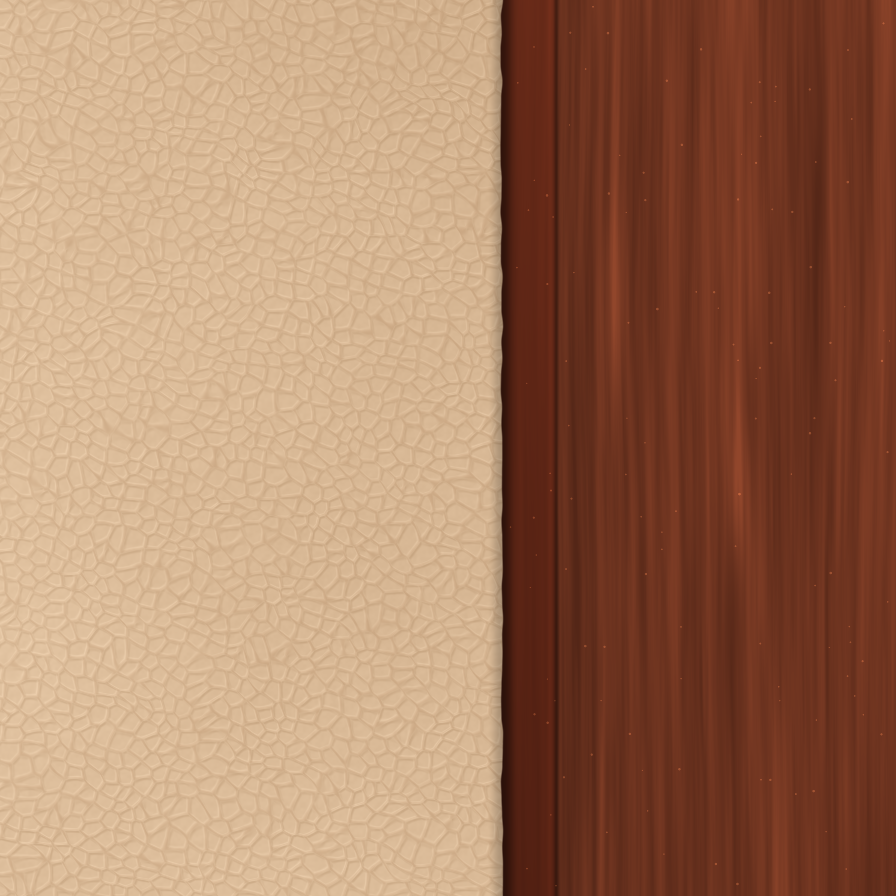
Give the GLSL for this texture, as a Shadertoy shader.

```glsl
// Draws pebbled cream leather beside a grooved panel of reddish polished wood.

const float SEAM_X = 0.560;
const float GROOVE_X = 0.621;

float hash(vec2 p) {
    vec3 q = fract(vec3(p.xyx) * 0.1031);
    q += dot(q, q.yzx + 33.33);
    return fract((q.x + q.y) * q.z);
}

vec2 hash2(vec2 p) {
    return vec2(hash(p), hash(p + 71.7));
}

float noise(vec2 p) {
    vec2 cell = floor(p), f = fract(p);
    f = f * f * (3.0 - 2.0 * f);
    float low = mix(hash(cell), hash(cell + vec2(1, 0)), f.x);
    float high = mix(hash(cell + vec2(0, 1)), hash(cell + vec2(1, 1)), f.x);
    return mix(low, high, f.y);
}

float fbm(vec2 p) {
    float sum = 0.0, amp = 0.5;
    for (int i = 0; i < 4; i++) {
        sum += amp * noise(p);
        p = p * 2.03 + 17.3;
        amp *= 0.5;
    }
    return sum / 0.9375;
}

// Soft vertical streak, fading above and below its centre
float streak(vec2 p, vec2 centre, vec2 size) {
    vec2 d = (p - centre) / size;
    return exp(-dot(d, d));
}

// Gap between the two nearest cell centres: zero along creases
float creaseDistance(vec2 p) {
    vec2 cell = floor(p), f = fract(p);
    float nearest = 8.0, second = 8.0;
    for (int y = -1; y <= 1; y++)
    for (int x = -1; x <= 1; x++) {
        vec2 o = vec2(x, y);
        float d = length(o + 0.1 + 0.8 * hash2(cell + o) - f);
        second = min(second, max(nearest, d));
        nearest = min(nearest, d);
    }
    return second - nearest;
}

float leatherHeight(vec2 p) {
    vec2 warp = vec2(noise(p * 24.0), noise(p * 24.0 + 40.0)) - 0.5;
    vec2 q = mat2(0.94, 0.34, -0.34, 0.94) * (p + 0.016 * warp);
    float pebble = smoothstep(0.0, 0.34, creaseDistance(q * vec2(52.0, 60.0)));
    return pebble * mix(0.65, 1.0, noise(p * 30.0)) + 0.3 * noise(p * 130.0);
}

vec3 leather(vec2 p) {
    float height = leatherHeight(p);
    float relief = height - leatherHeight(p + vec2(-0.0016, 0.0022));
    float crease = 1.0 - smoothstep(0.0, 0.6, height);

    // Broad light from the left and from below
    float glow = 0.65 - 0.8 * p.x + 0.25 * (1.0 - p.y) + 0.5 * (fbm(p * 3.0) - 0.5);
    vec3 col = mix(vec3(0.815, 0.685, 0.545), vec3(0.885, 0.765, 0.630), clamp(glow, 0.0, 1.0));
    col -= crease * vec3(0.050, 0.062, 0.066);
    col -= clamp(relief, -0.8, 0.8) * vec3(0.070, 0.078, 0.082);
    col += 0.012 * (noise(p * 300.0) - 0.5);

    // Rounded fold at the seam
    return col * mix(0.80, 1.0, smoothstep(0.0, 0.016, SEAM_X - p.x));
}

vec3 wood(vec2 p, float px) {
    float bend = 0.012 * (noise(vec2(p.x * 6.0, p.y * 3.0)) - 0.5);
    vec2 q = vec2(p.x + bend, p.y);
    float broad = fbm(q * vec2(22.0, 1.2) + 5.0);
    float fibre = fbm(q * vec2(110.0, 2.5) + 9.0);
    float pores = noise(q * vec2(330.0, 9.0));

    float tone = 0.52 + 0.75 * (broad - 0.5) + 0.75 * (fibre - 0.5) + 0.16 * (pores - 0.5);
    tone += 0.10 * (p.y - 0.5);

    // Pale flecks and dark veins in the grain
    float ragged = 0.4 + 1.2 * fibre;
    tone += 0.40 * ragged * streak(q, vec2(0.688, 0.68), vec2(0.010, 0.12));
    tone += 0.35 * ragged * streak(q, vec2(0.824, 0.49), vec2(0.009, 0.10));
    tone += 0.25 * streak(q, vec2(0.986, 0.65), vec2(0.006, 0.60));
    tone -= 0.40 * ragged * streak(q, vec2(0.815, 0.27), vec2(0.012, 0.16));
    tone -= 0.35 * ragged * streak(q, vec2(0.838, 0.55), vec2(0.010, 0.10));
    tone -= 0.35 * ragged * streak(q, vec2(0.912, 0.75), vec2(0.010, 0.35));
    tone -= 0.38 * streak(p, vec2(0.638, 0.50), vec2(0.022, 1.20));

    vec3 col = mix(vec3(0.330, 0.150, 0.090), vec3(0.570, 0.275, 0.170), clamp(tone, 0.0, 1.0));

    // Smooth, deep red rail between seam and groove
    vec3 rail = mix(vec3(0.300, 0.115, 0.065), vec3(0.430, 0.175, 0.100), 0.2 + 0.6 * p.y);
    rail *= 0.92 + 0.16 * fibre;
    col = mix(rail, col, smoothstep(-0.003, 0.003, p.x - GROOVE_X));
    col *= 1.0 - 0.36 * streak(p, vec2(GROOVE_X, 0.5), vec2(0.0025, 3.0));
    col *= 1.0 + 0.14 * streak(p, vec2(GROOVE_X - 0.007, 0.5), vec2(0.003, 3.0));
    col *= mix(0.50, 1.0, smoothstep(0.0, 0.020, p.x - SEAM_X));

    // Scattered dust specks
    vec2 grid = p * 48.0, cell = floor(grid);
    float radius = mix(0.03, 0.07, hash(cell + 8.0));
    float dist = length(fract(grid) - 0.2 - 0.6 * hash2(cell + 3.0));
    float speck = 1.0 - smoothstep(radius - 24.0 * px, radius + 24.0 * px, dist);
    return col + speck * step(0.88, hash(cell)) * vec3(0.200, 0.120, 0.070);
}

void mainImage(out vec4 fragColor, in vec2 fragCoord) {
    float px = 1.0 / iResolution.y;
    vec2 p = fragCoord * px;
    float seam = SEAM_X + 0.003 * (noise(vec2(p.y * 55.0, 2.0)) - 0.5);
    float side = smoothstep(-px, px, p.x - seam);
    fragColor = vec4(mix(leather(p), wood(p, px), side), 1.0);
}
```
